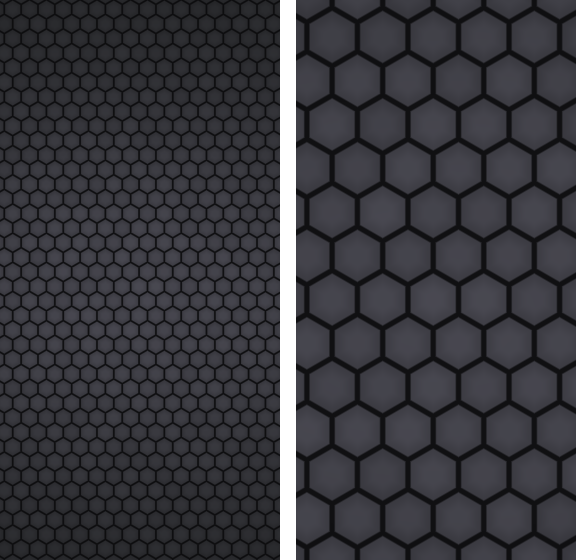
Left, the full canvas; right, a detail of the centre.
Write a Shadertoy shader that draws this pattern.

```glsl
#define COLUMNS 16.62
#define ORIGIN vec2(0.255, 0.645)
#define LINE_WIDTH 0.105
#define EDGE_SOFTNESS 0.022
#define LINE_COLOR vec3(0.062, 0.062, 0.070)
#define DIM_COLOR vec3(0.168, 0.171, 0.184)
#define BRIGHT_COLOR vec3(0.275, 0.273, 0.306)
#define RIM_SHADE 0.13
#define CELL_VARIATION 0.035

const vec2 LATTICE = vec2(1.0, 1.7320508);

float hash(vec2 p) {
    return fract(sin(dot(p, vec2(127.1, 311.7))) * 43758.5453);
}

// Offset from the nearest cell centre (xy) and that centre (zw).
vec4 hexCell(vec2 p) {
    vec2 evenCenter = floor(p / LATTICE + 0.5) * LATTICE;
    vec2 oddCenter = (floor(p / LATTICE) + 0.5) * LATTICE;
    vec2 a = p - evenCenter;
    vec2 b = p - oddCenter;
    return dot(a, a) < dot(b, b) ? vec4(a, evenCenter) : vec4(b, oddCenter);
}

// Distance to the border of a pointy-topped hexagon of unit width.
float borderDistance(vec2 offset) {
    vec2 q = abs(offset);
    return 0.5 - max(q.x, dot(q, vec2(0.5, 0.8660254)));
}

// Broad glow across the middle, fading to the top, bottom and sides.
float glow(vec2 uv) {
    vec2 c = uv - vec2(0.5, 0.48);
    float vertical = exp(-6.5 * c.y * c.y);
    return vertical * (1.0 - 0.6 * c.x * c.x);
}

void mainImage(out vec4 fragColor, in vec2 fragCoord) {
    vec2 uv = fragCoord / iResolution.xy;
    float scale = COLUMNS / iResolution.x;
    vec4 cell = hexCell(fragCoord * scale - ORIGIN);
    float border = borderDistance(cell.xy);

    // Cell face: glow, slight tone differences and a shaded rim
    float light = (glow(uv) - 0.2) / 0.8;
    vec3 face = mix(DIM_COLOR, BRIGHT_COLOR, light);
    vec2 id = floor(cell.zw / LATTICE * 2.0 + 0.5);
    face *= 1.0 + CELL_VARIATION * (hash(id) - 0.5) * 2.0;
    face *= 1.0 - RIM_SHADE * (1.0 - smoothstep(0.04, 0.36, border));

    // Dark grid between the cells
    float blur = max(EDGE_SOFTNESS, 0.75 * scale);
    float inside = smoothstep(-blur, blur, border - 0.5 * LINE_WIDTH);
    vec3 groove = LINE_COLOR * mix(0.85, 1.0, light);
    fragColor = vec4(mix(groove, face, inside), 1.0);
}
```
